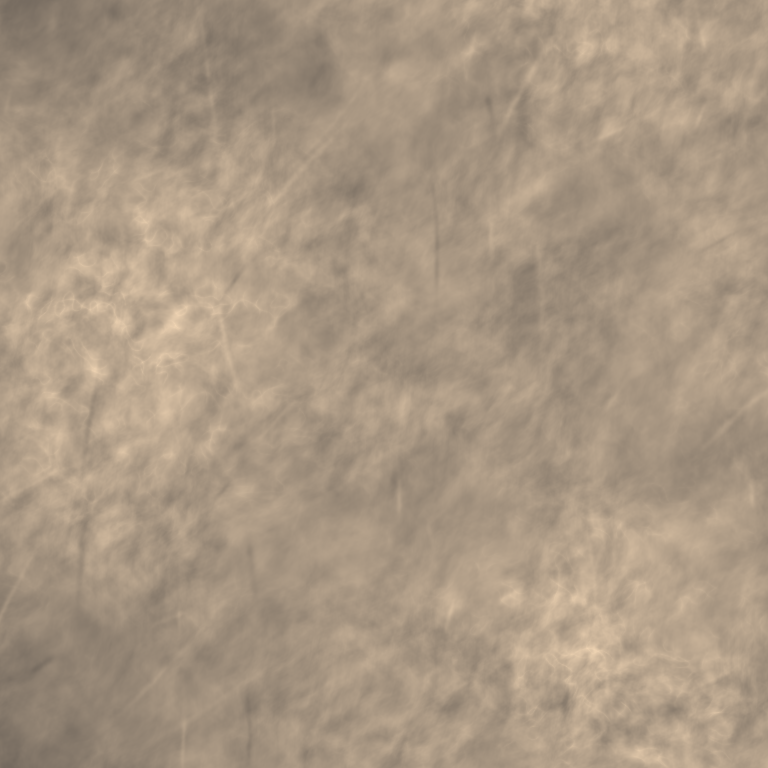
Write a Shadertoy shader that draws this texture.

```glsl
vec2 hash2(vec2 p) {
    vec3 q = fract(p.xyx * vec3(0.1031, 0.1030, 0.0973));
    q += dot(q, q.yzx + 33.33);
    return fract((q.xx + q.yz) * q.zy);
}

float cornerSlope(vec2 cell, vec2 offset) {
    float angle = 6.2832 * hash2(cell).x;
    return dot(vec2(cos(angle), sin(angle)), offset);
}

float gradientNoise(vec2 p) {
    vec2 i = floor(p), f = fract(p);
    vec2 u = f * f * f * (f * (f * 6.0 - 15.0) + 10.0);
    vec2 e = vec2(1, 0);
    float low = mix(cornerSlope(i, f), cornerSlope(i + e, f - e), u.x);
    float high = mix(cornerSlope(i + e.yx, f - e.yx), cornerSlope(i + 1.0, f - 1.0), u.x);
    return mix(low, high, u.y);
}

float fbm(vec2 p) {
    float sum = 0.0, amplitude = 0.5;
    for (int i = 0; i < 4; i++) {
        sum += amplitude * gradientNoise(p);
        p = mat2(0.8, 0.6, -0.6, 0.8) * p * 2.03 + 17.3;
        amplitude *= 0.52;
    }
    return sum;
}

// Coordinates along and across a direction
vec2 alongAcross(vec2 p, float angle) {
    vec2 dir = vec2(cos(angle), sin(angle));
    return vec2(dot(p, dir), dot(p, vec2(-dir.y, dir.x)));
}

float softSpot(vec2 p, vec2 center, float radius) {
    vec2 d = (p - center) / radius;
    return exp(-dot(d, d));
}

// Tapered scratches, mostly pale, some dark
float scratches(vec2 p) {
    float sum = 0.0;
    for (int i = 0; i < 70; i++) {
        float id = float(i);
        vec2 shape = hash2(vec2(id, 51.0)), look = hash2(vec2(id, 93.0));
        vec2 q = alongAcross(p - hash2(vec2(id, 7.0)), mix(0.35, 1.9, shape.x));
        q.y += (look.x - 0.5) * 1.6 * q.x * q.x;
        float halfLength = mix(0.025, 0.15, shape.y * shape.y);
        float width = mix(0.003, 0.010, look.y * look.y);
        float taper = 1.0 - smoothstep(0.2, 1.0, abs(q.x) / halfLength);
        float wear = 0.7 + 0.9 * gradientNoise(vec2(q.x * 32.0, id * 3.7));
        float strength = i % 4 == 0 ? -0.075 : mix(0.035, 0.08, look.x);
        sum += strength * wear * taper * exp(-q.y * q.y / (width * width));
    }
    return sum;
}

void mainImage(out vec4 fragColor, in vec2 fragCoord) {
    vec2 uv = fragCoord / iResolution.xy;
    vec2 warp = vec2(fbm(uv * 5.0 + 3.1), fbm(uv * 5.0 + 41.7));
    vec2 p = uv + 0.16 * warp;
    vec2 calm = uv + 0.04 * warp;

    // Warm pools of light and dim corners
    float glow = softSpot(p, vec2(0.17, 0.56), 0.20)
               + softSpot(p, vec2(0.79, 0.11), 0.18)
               + 0.55 * softSpot(p, vec2(0.77, 1.02), 0.16)
               + 0.4 * softSpot(p, vec2(1.04, 0.55), 0.13);
    float dim = softSpot(p, vec2(0.0, 0.0), 0.21)
              + 0.8 * softSpot(p, vec2(0.02, 1.03), 0.22)
              + 0.6 * softSpot(p, vec2(0.36, 0.91), 0.07);

    // Cloudy mottling, slanted veils and finer fibres
    float clouds = fbm(calm * 6.0 + 11.0);
    float steepVeil = fbm(alongAcross(calm, 1.1) * vec2(4.0, 17.0) + 5.0);
    float flatVeil = fbm(alongAcross(calm, 0.5) * vec2(4.0, 16.0) + 63.0);
    float crossVeil = fbm(alongAcross(calm, 2.4) * vec2(6.0, 18.0) + 37.0);
    float fibres = fbm(alongAcross(calm, 1.35) * vec2(13.0, 48.0) + 81.0)
                 + fbm(alongAcross(calm, 0.6) * vec2(13.0, 46.0) + 22.0);
    float mottle = fbm(calm * 30.0 + 29.0);
    float rough = smoothstep(-0.3, 0.3, gradientNoise(uv * 5.0 + 71.0));

    // Short bright crinkles, strongest in the pools
    vec2 bent = calm + 0.008 * vec2(mottle, clouds);
    float crinkle = exp(-9.0 * abs(gradientNoise(bent * 27.0)))
                  + 0.8 * exp(-8.0 * abs(gradientNoise(bent * 47.0 + 8.0)));
    crinkle *= smoothstep(-0.1, 0.35, gradientNoise(uv * 24.0 + 19.0));

    float tone = 0.643 + 0.115 * glow - 0.15 * dim;
    tone += 0.12 * clouds + 0.11 * steepVeil + 0.10 * flatVeil + 0.07 * crossVeil;
    tone += mottle * (0.06 + 0.07 * rough + 0.16 * glow);
    tone += fibres * (0.05 + 0.05 * rough + 0.03 * glow);
    tone += crinkle * (0.012 + 0.085 * glow);
    tone += scratches(uv + 0.008 * warp);

    // Taupe shifting to warm cream as it brightens
    vec3 color = vec3(0.66, 0.59, 0.51) + (tone - 0.66) * vec3(1.0, 0.86, 0.68);
    fragColor = vec4(clamp(color, 0.0, 1.0), 1.0);
}
```
